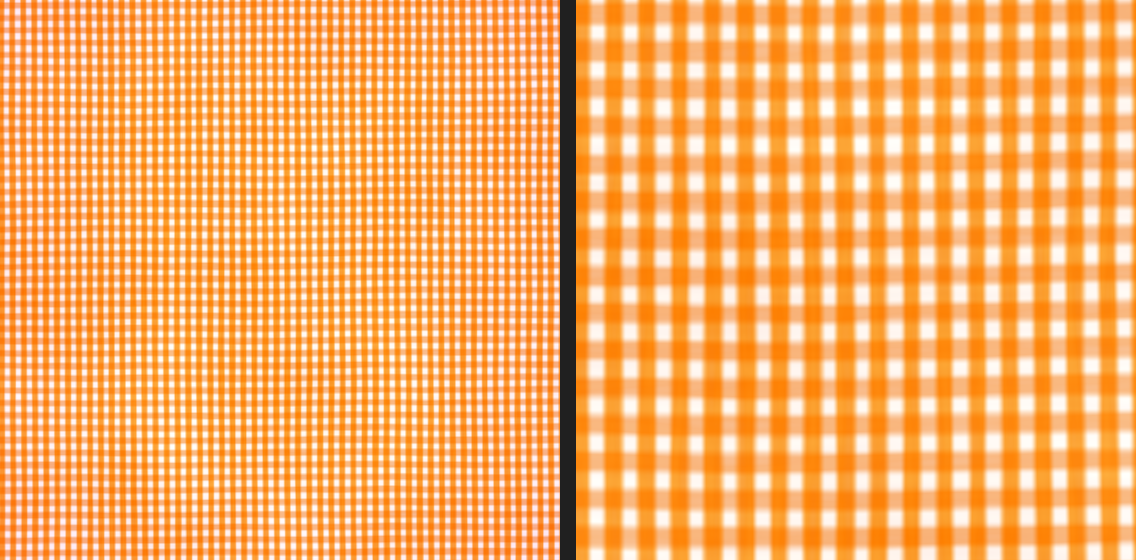
Left: the whole. Right: its middle third, enlarged.
This pattern is drawn by a WebGL 2 fragment shader. Its source:

```glsl
#version 300 es
precision highp float;

uniform vec2 u_resolution;
out vec4 fragColor;

const vec2 REPEATS = vec2(51.0, 45.0);
const vec2 GAP_PHASE = vec2(0.60, 0.08);

const vec3 WHITE = vec3(1.0, 0.965, 0.965);
const vec3 WEFT_PEACH = vec3(0.975, 0.70, 0.50);
const vec3 WARP_ORANGE = vec3(0.985, 0.61, 0.19);
const vec3 DEEP_ORANGE = vec3(0.995, 0.505, 0.04);

vec2 gradientAt(vec2 cell) {
    vec3 p = fract(vec3(cell.xyx) * vec3(0.1031, 0.1030, 0.0973));
    p += dot(p, p.yzx + 33.33);
    float angle = 6.2832 * fract((p.x + p.y) * p.z);
    return vec2(cos(angle), sin(angle));
}

// Gradient noise, roughly -0.7 to 0.7
float gradientNoise(vec2 p) {
    vec2 cell = floor(p);
    vec2 f = fract(p);
    vec2 u = f * f * f * (f * (f * 6.0 - 15.0) + 10.0);
    float a = dot(gradientAt(cell), f);
    float b = dot(gradientAt(cell + vec2(1, 0)), f - vec2(1, 0));
    float c = dot(gradientAt(cell + vec2(0, 1)), f - vec2(0, 1));
    float d = dot(gradientAt(cell + vec2(1, 1)), f - vec2(1, 1));
    return mix(mix(a, b, u.x), mix(c, d, u.x), u.y);
}

// Dye coverage of a repeating band: 0 in the gap, 1 on the band
float dyedBand(float coord, float width, float softness) {
    float edge = abs(fract(coord) - 0.5) - 0.5 * width;
    float blur = max(softness, fwidth(coord));
    return 1.0 - smoothstep(-blur, blur, edge);
}

// Slight slant and drift of the cloth, in repeats
vec2 clothCoords(vec2 uv, float drift) {
    vec2 slant = vec2(0.12 * (uv.y - 1.0), -0.12 * uv.x);
    vec2 sway = vec2(gradientNoise(uv * 4.0 + 7.3), gradientNoise(uv * 4.0 + 31.7));
    return uv * REPEATS - GAP_PHASE + slant + drift * sway;
}

vec3 ginghamColor(float warp, float weft) {
    vec3 gapColumn = mix(WHITE, WEFT_PEACH, weft);
    vec3 dyedColumn = mix(WARP_ORANGE, DEEP_ORANGE, weft);
    return mix(gapColumn, dyedColumn, warp);
}

// Redder toward the borders, yellower in the middle
vec3 borderTint(vec2 uv, float strength) {
    vec2 fromCenter = abs(uv - 0.5) * 2.0;
    float border = smoothstep(0.35, 1.0, fromCenter.x) * 0.7
                 + smoothstep(0.55, 1.0, fromCenter.y) * 0.5;
    return vec3(0.0, 0.012, -0.01) - strength * border * vec3(0.004, 0.05, -0.012);
}

void main() {
    vec2 uv = gl_FragCoord.xy / u_resolution;
    vec2 cloth = clothCoords(uv, 0.12);

    // Uneven yarns run along each direction
    float warpYarn = gradientNoise(cloth * vec2(3.7, 0.35) + 11.5);
    float weftYarn = gradientNoise(cloth * vec2(0.3, 3.3) + 53.1);

    // Broad streaks spanning several repeats
    float warpStreak = gradientNoise(cloth * vec2(0.37, 0.06) + 83.2);
    float weftStreak = gradientNoise(cloth * vec2(0.05, 0.31) + 97.6);

    float warpWidth = 0.52 + 0.08 * warpYarn + 0.10 * warpStreak;
    float weftWidth = 0.51 + 0.10 * weftYarn + 0.12 * weftStreak;
    float warp = dyedBand(cloth.x, warpWidth, 0.125);
    float weft = dyedBand(cloth.y, weftWidth, 0.135);
    warp = clamp(warp * (1.0 + 0.18 * warpYarn), 0.0, 1.0);
    weft = clamp(weft * (1.0 + 0.34 * weftYarn), 0.0, 1.0);
    vec3 color = ginghamColor(warp, weft);

    // Yarn shading, then patches of uneven dye
    color += vec3(0.01, 0.045, 0.04) * (warpYarn * warp + weftYarn * 0.6);
    float patches = gradientNoise(uv * 5.0 + 19.0) + 0.6 * gradientNoise(uv * 11.0 + 41.0);
    color += vec3(0.004, 0.035, 0.045) * patches;
    color += borderTint(uv, 1.0);

    fragColor = vec4(clamp(color, 0.0, 1.0), 1.0);
}
```
